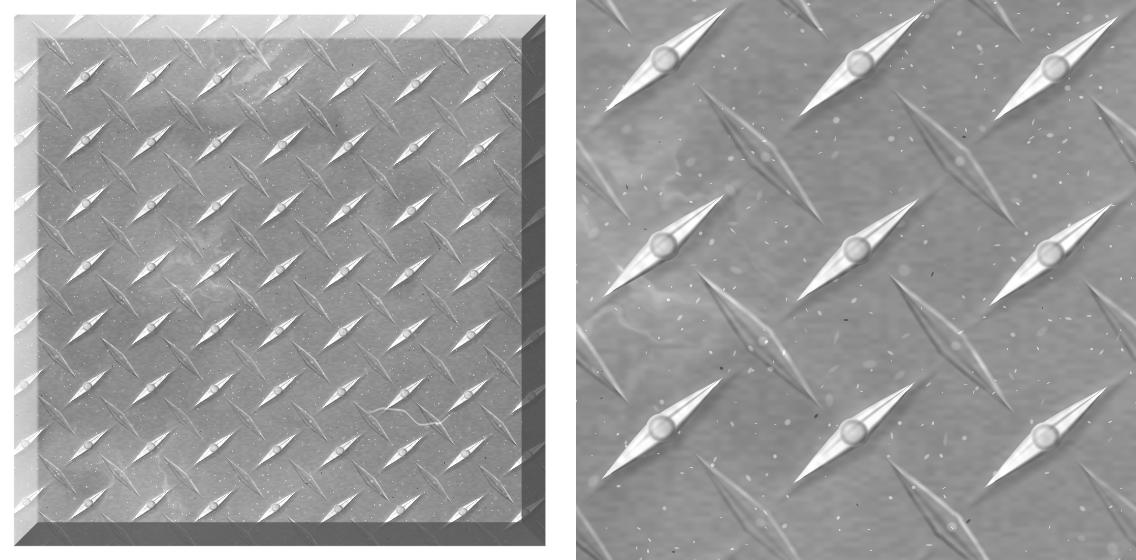
Left, the full canvas; right, a detail of the centre.
Give the GLSL for this texture, as a Shadertoy shader.

```glsl
// Worn diamond-plate steel tile with a bevelled frame on a white ground.

const float PAGE_TONE = 1.0;
const float STEEL_TONE = 0.545;
const float TILE_MIN = 0.025, TILE_MAX = 0.974;
const float BEVEL = 0.0425;

float hash(vec2 p) {
    vec3 q = fract(p.xyx * 0.1031);
    q += dot(q, q.yzx + 33.33);
    return fract((q.x + q.y) * q.z);
}

float noise(vec2 p) {
    vec2 i = floor(p), f = fract(p);
    f = f * f * (3.0 - 2.0 * f);
    return mix(mix(hash(i), hash(i + vec2(1, 0)), f.x),
               mix(hash(i + vec2(0, 1)), hash(i + vec2(1, 1)), f.x), f.y);
}

float fbm(vec2 p) {
    float sum = 0.0, amp = 0.5;
    for (int i = 0; i < 5; i++) {
        sum += amp * noise(p);
        p = mat2(1.6, 1.2, -1.2, 1.6) * p + 7.3;
        amp *= 0.5;
    }
    return sum;
}

// Canvas position to tread cells; the pitch shrinks towards the bottom.
vec2 treadGrid(vec2 uv) {
    float depth = 1.0 - uv.y - 0.0225 * (uv.x - 0.154) - 0.137;
    float a = 0.1152, b = 0.00091;
    float row = (a - sqrt(a * a - 4.0 * b * depth)) / (2.0 * b);
    float column = (uv.x - 0.1523 - 0.0009 * row) / (0.1181 - 0.00096 * row);
    return vec2(column, -row);
}

// Rotate into the tread frame: x along the bar, y across it.
vec2 alongAxis(vec2 p, vec2 axis) {
    return vec2(dot(p, axis), dot(p, vec2(-axis.y, axis.x)));
}

float barWidth(float along, vec2 size) {
    return size.y * (1.0 - pow(abs(along) / size.x, 1.3));
}

// Pointed bar with a round boss in the middle.
float treadDistance(vec2 q, vec2 size, float boss) {
    return min(abs(q.y) - barWidth(q.x, size), length(q) - boss);
}

// Bar facing the light: white flank, thin ridge, dark lower edge.
float brightTread(float tone, vec2 grid, float aa) {
    vec2 id = floor(grid + 0.5);
    vec2 q = alongAxis(grid - id, normalize(vec2(0.74, 0.68)));
    vec2 size = vec2(0.42, 0.074);
    float d = treadDistance(q, size, 0.083);
    float v = q.y / max(barWidth(q.x, size), 0.015);
    float shadow = treadDistance(q + vec2(0.0, 0.035), size, 0.08);
    tone -= 0.12 * (1.0 - smoothstep(-0.02, 0.05, shadow));
    tone += 0.05 * (1.0 - smoothstep(0.0, 0.07, d));
    float face = mix(0.42, 0.97, smoothstep(-0.85, -0.4, v));
    face -= 0.24 * smoothstep(0.25, 0.0, abs(v - 0.3)) * smoothstep(-0.3, 0.1, q.x);
    face -= 0.12 * smoothstep(0.55, 1.0, v);
    float bossTone = 0.77 + 2.2 * q.y - 1.2 * q.x;
    bossTone -= 0.2 * smoothstep(0.025, 0.0, abs(length(q) - 0.062));
    face = mix(face, bossTone, 0.75 * smoothstep(0.085, 0.065, length(q)));
    face += 0.1 * (noise(grid * 28.0) - 0.5) + 0.05 * (hash(id) - 0.5);
    return mix(tone, clamp(face, 0.3, 1.0), smoothstep(aa, -aa, d));
}

// Bar turned away from the light: mostly its rims show.
float faintTread(float tone, vec2 grid, float aa) {
    vec2 id = floor(grid);
    vec2 q = alongAxis(fract(grid) - 0.5, normalize(vec2(0.66, -0.74)));
    vec2 size = vec2(0.44, 0.07);
    float d = treadDistance(q, size, 0.075);
    float v = q.y / max(barWidth(q.x, size), 0.015);
    float strength = 0.75 + 0.5 * hash(id + 19.0);
    float rim = smoothstep(0.022, 0.0, abs(d));
    float relief = rim * mix(-0.09, 0.14, smoothstep(-0.5, 0.5, v));
    relief += smoothstep(aa, -aa, d) * (0.02 - 0.07 * smoothstep(0.5, 0.0, abs(v + 0.2)));
    relief += 0.09 * smoothstep(0.035, 0.015, length(q - vec2(0.02, 0.01)));
    return tone + relief * strength * (0.5 + noise(grid * 14.0));
}

// One random fleck per cell, turned and stretched at random.
float flecks(vec2 uv, float cells, float density) {
    vec2 p = uv * cells, id = floor(p);
    vec2 center = 0.3 + 0.4 * vec2(hash(id + 3.0), hash(id + 11.0));
    vec2 axis = normalize(vec2(hash(id + 5.0), hash(id + 23.0)) - 0.5 + 0.001);
    vec2 q = alongAxis(fract(p) - center, axis);
    q.y *= 1.0 + 2.5 * hash(id + 31.0);
    float radius = 0.1 + 0.18 * hash(id + 41.0);
    return step(1.0 - density, hash(id)) * smoothstep(radius, radius * 0.4, length(q));
}

float stainSite(vec2 uv, vec2 site, float size) {
    vec2 d = (uv - site) / size;
    return exp(-dot(d, d));
}

// Mottled steel with swirling stains, flecks and one wandering scratch.
float steel(vec2 uv) {
    float warp = fbm(uv * 7.0);
    float cloud = fbm(uv * 5.0 + 2.5 * warp);
    float tone = STEEL_TONE + 0.17 * (cloud - 0.48);
    tone += 0.22 * pow(abs(uv.y - 0.45), 2.0) + 0.04 * (0.5 - uv.x);
    float sites = stainSite(uv, vec2(0.46, 0.88), 0.09)
                + stainSite(uv, vec2(0.36, 0.52), 0.08)
                + stainSite(uv, vec2(0.26, 0.12), 0.08);
    float swirl = fbm(uv * 11.0 + 4.0 * warp);
    tone += sites * (0.05 + 0.11 * smoothstep(0.09, 0.0, abs(swirl - 0.5)));
    tone += 0.05 * (noise(uv * vec2(180.0, 330.0)) - 0.5);
    tone += 0.17 * flecks(uv, 95.0, 0.14) + 0.24 * flecks(uv + 0.37, 160.0, 0.07);
    tone += 0.07 * flecks(uv + 0.71, 48.0, 0.2) - 0.2 * flecks(uv + 0.53, 110.0, 0.012);
    float path = 0.27 + 0.06 * (noise(vec2(uv.x * 32.0, 4.0)) - 0.5) - 0.2 * (uv.x - 0.73);
    float span = smoothstep(0.65, 0.67, uv.x) * smoothstep(0.82, 0.79, uv.x);
    return tone + 0.2 * span * smoothstep(0.003, 0.0005, abs(uv.y - path));
}

// Lit top and left edges, shaded right and bottom edges, mitred corners.
float bevel(float tone, vec2 uv, float aa) {
    vec2 low = uv - TILE_MIN, high = TILE_MAX - uv;
    float lit = min(low.x, high.y), dark = min(high.x, low.y);
    float darkSide = smoothstep(-aa, aa, lit - dark);
    float litMask = smoothstep(BEVEL + 0.004, BEVEL - 0.004, lit) * (1.0 - darkSide);
    float darkMask = smoothstep(BEVEL + aa, BEVEL - aa, dark) * darkSide;
    float shade = high.x < low.y ? 0.28 : 0.32;
    tone = mix(tone, 1.0, litMask * mix(0.58, 0.46, clamp(lit / BEVEL, 0.0, 1.0)));
    return mix(tone, shade, darkMask * 0.74);
}

void mainImage(out vec4 fragColor, in vec2 fragCoord) {
    vec2 uv = fragCoord / iResolution.xy;
    float aa = 0.8 / min(iResolution.x, iResolution.y);
    vec2 grid = treadGrid(uv);
    float tone = faintTread(steel(uv), grid, aa * 8.6);
    tone = bevel(brightTread(tone, grid, aa * 8.6), uv, aa);
    vec2 inset = min(uv - TILE_MIN, TILE_MAX - uv);
    tone = mix(PAGE_TONE, tone, smoothstep(-aa, aa, min(inset.x, inset.y)));
    fragColor = vec4(vec3(clamp(tone, 0.0, 1.0)), 1.0);
}
```
